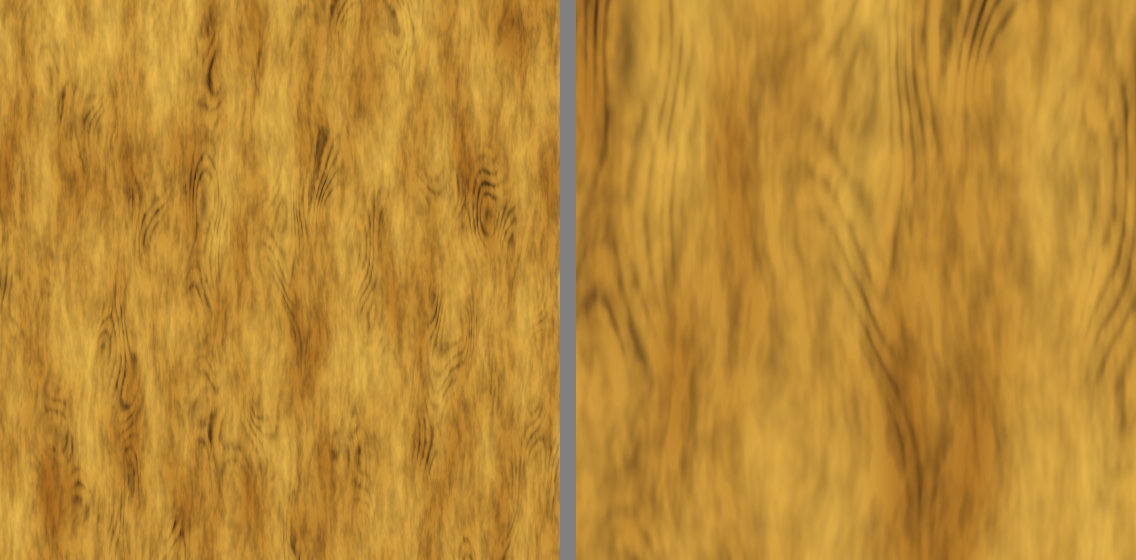
Left: the whole. Right: its middle third, enlarged.
This texture is drawn by a Shadertoy shader. Its source:

```glsl
const float TAU = 6.2831853;

const vec3 BROWN = vec3(0.67, 0.445, 0.145);
const vec3 GOLD = vec3(0.89, 0.70, 0.295);
const vec3 GRAIN_DARK = vec3(0.20, 0.125, 0.055);

const vec2 PATCH_SCALE = vec2(15.0, 3.6);
const vec2 STREAK_SCALE = vec2(31.0, 8.0);
const vec2 RING_SCALE = vec2(18.0, 5.2);
const vec2 KNOT_SCALE = vec2(14.0, 5.0);
const vec2 FIBRE_SCALE = vec2(78.0, 17.0);
const vec2 WARP_SCALE = vec2(15.0, 7.0);

const float PATCH_DEPTH = 0.88;
const float STREAK_DEPTH = 0.48;
const float WARP_AMOUNT = 0.012;
const float RING_COUNT = 7.5;
const float RING_DEPTH = 0.5;
const float FIBRE_MEAN = 0.07;
const float FIBRE_DEPTH = 0.37;

float hash(vec2 cell) {
    uvec2 q = uvec2(ivec2(cell));
    uint h = (q.x * 1597u) ^ (q.y * 51749u + 7919u);
    h = (h ^ (h >> 15)) * 739391u;
    h = (h ^ (h >> 13)) * 912931u;
    return float((h ^ (h >> 16)) & 65535u) / 65536.0;
}

float cornerSlope(vec2 cell, vec2 offset) {
    float angle = TAU * hash(cell);
    return dot(vec2(cos(angle), sin(angle)), offset);
}

float gradientNoise(vec2 p) {
    vec2 i = floor(p);
    vec2 f = p - i;
    vec2 u = f * f * f * (f * (f * 6.0 - 15.0) + 10.0);
    vec2 e = vec2(1.0, 0.0);
    float low = mix(cornerSlope(i, f), cornerSlope(i + e, f - e), u.x);
    float high = mix(cornerSlope(i + e.yx, f - e.yx), cornerSlope(i + 1.0, f - 1.0), u.x);
    return mix(low, high, u.y);
}

// Short upright fibres in three octaves
float fibres(vec2 p) {
    float sum = 0.0;
    float weight = 0.75;
    vec2 q = p * FIBRE_SCALE;
    for (int octave = 0; octave < 3; octave++) {
        sum += weight * gradientNoise(q);
        q = q * vec2(1.9, 2.2) + 37.3;
        weight *= 0.62;
    }
    return sum;
}

void mainImage(out vec4 fragColor, in vec2 fragCoord) {
    vec2 p = fragCoord / iResolution.y;

    // Bend the grain sideways
    vec2 bent = p;
    bent.x += WARP_AMOUNT * gradientNoise(p * WARP_SCALE + 91.7);
    float fibre = fibres(bent);

    // Broad golden and brown patches
    float patches = gradientNoise(bent * PATCH_SCALE + 13.1);
    float streaks = gradientNoise(bent * STREAK_SCALE + 47.9);
    float tone = 0.53 + PATCH_DEPTH * patches + STREAK_DEPTH * streaks;

    // Nested arches follow the contours of a stretched height field
    float height = gradientNoise(bent * RING_SCALE + 71.3);
    float wave = 0.5 + 0.5 * sin(TAU * RING_COUNT * height + 1.6 * fibre);
    float knot = smoothstep(0.0, 0.38, gradientNoise(bent * KNOT_SCALE + 29.4));
    float shade = mix(1.0, 0.3, smoothstep(0.15, 0.8, tone));
    float rings = RING_DEPTH * knot * shade * wave * wave * (0.8 + 0.9 * fibre);

    // Fibres stand out more in the brown wood
    float fibreDepth = FIBRE_DEPTH * mix(1.25, 0.6, smoothstep(0.2, 0.95, tone));
    float grain = max(FIBRE_MEAN + fibreDepth * fibre, -0.03) + max(rings, 0.0);

    vec3 color = mix(BROWN, GOLD, clamp(tone, -0.15, 1.1));
    color = mix(color, GRAIN_DARK, clamp(grain, -0.03, 0.8));
    fragColor = vec4(color, 1.0);
}
```
